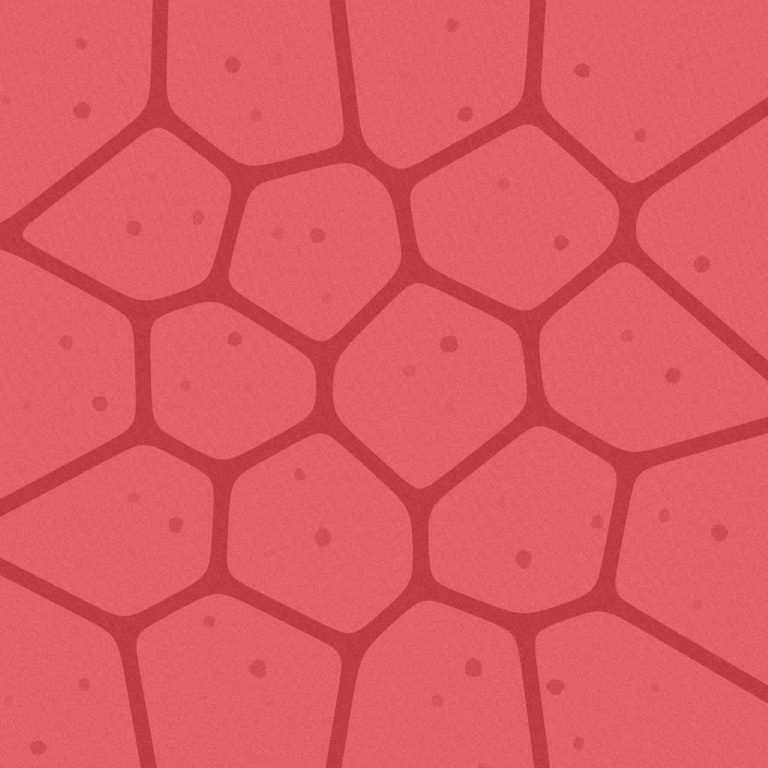
Write a Shadertoy shader that draws this pattern.

```glsl
// Rounded tissue-like cells split by dark walls, with faint oval spots and grain.
// A staggered, jittered grid of sites gives a Voronoi layout; the distances to
// its edges are blended with a soft minimum so that the corners become round.

const vec3 CELL_COLOR = vec3(0.890, 0.372, 0.412);
const vec3 WALL_COLOR = vec3(0.745, 0.235, 0.278);
const vec3 SPOT_COLOR = vec3(0.795, 0.285, 0.330);
const ivec2 GRID = ivec2(4, 5);
const int SITE_COUNT = GRID.x * GRID.y;
const int SPOTS_PER_CELL = 3;
const float HALF_WALL = 0.0102;
const float ROUNDING = 0.0085;
const float GRAIN_SCALE = 512.0;

float hash(vec2 p) {
    return fract(sin(dot(p, vec2(12.9898, 78.233))) * 43758.5453);
}

vec2 hash2(vec2 p) {
    return vec2(hash(p), hash(p + 37.3));
}

float valueNoise(vec2 p) {
    vec2 i = floor(p), f = fract(p);
    f = f * f * (3.0 - 2.0 * f);
    return mix(mix(hash(i), hash(i + vec2(1, 0)), f.x),
               mix(hash(i + vec2(0, 1)), hash(i + vec2(1, 1)), f.x), f.y);
}

// Centre of one cell: alternate rows are shifted sideways, then jittered
vec2 sitePosition(int index) {
    vec2 cell = vec2(index % GRID.x, index / GRID.x);
    float stagger = mod(cell.y, 2.0) < 0.5 ? -0.21 : 0.21;
    vec2 jitter = (hash2(cell + 4.7) - 0.5) * vec2(0.32, 0.38);
    return (cell + 0.5 + vec2(stagger, 0.0) + jitter) / vec2(GRID);
}

int nearestSite(vec2 p) {
    int nearest = 0;
    float best = 1e5;
    for (int i = 0; i < SITE_COUNT; i++) {
        float d = distance(p, sitePosition(i));
        if (d < best) {
            best = d;
            nearest = i;
        }
    }
    return nearest;
}

// Soft minimum of the distances to all borders of the given cell
float borderDistance(vec2 p, int own, float rounding) {
    vec2 a = sitePosition(own);
    float sum = 0.0;
    for (int i = 0; i < SITE_COUNT; i++) {
        if (i == own) continue;
        vec2 b = sitePosition(i);
        float d = dot(p - 0.5 * (a + b), normalize(a - b));
        sum += exp(-d / rounding);
    }
    return -rounding * log(sum);
}

// Coverage of the faint oval spots, spread around the cell centre
float spotCoverage(vec2 p, int cell, float blur) {
    vec2 center = sitePosition(cell);
    float turn = hash(vec2(cell, 8.1));
    float coverage = 0.0;
    for (int i = 0; i < SPOTS_PER_CELL; i++) {
        vec2 seed = vec2(cell, i) + 2.6;
        vec2 rnd = hash2(seed);
        float angle = 6.2832 * (turn + (float(i) + 0.5 * rnd.x) / float(SPOTS_PER_CELL));
        vec2 q = p - center - mix(0.03, 0.075, rnd.y) * vec2(cos(angle), sin(angle));
        q.y *= mix(0.8, 1.1, hash(seed + 5.9));
        float radius = mix(0.0105, 0.0055, float(i) / 2.0) + 0.002 * (rnd.x - 0.5);
        float wobble = 0.003 * (valueNoise(p * 130.0) - 0.5);
        float strength = mix(0.85, 0.25, float(i) / 2.0) + 0.25 * (rnd.y - 0.5);
        float shape = 1.0 - smoothstep(-blur, blur, length(q) + wobble - radius);
        coverage = max(coverage, shape * strength);
    }
    return coverage;
}

void mainImage(out vec4 fragColor, in vec2 fragCoord) {
    vec2 uv = fragCoord / iResolution.xy;
    float pixel = 1.0 / min(iResolution.x, iResolution.y);

    // Cells, spots and walls
    int cell = nearestSite(uv);
    float border = borderDistance(uv, cell, ROUNDING) - HALF_WALL;
    float inside = smoothstep(-0.8 * pixel, 0.8 * pixel, border);
    float spots = spotCoverage(uv, cell, 0.0006 + 0.5 * pixel);
    spots *= smoothstep(0.0, 0.008, border);
    vec3 color = mix(CELL_COLOR, SPOT_COLOR, spots);
    color = mix(WALL_COLOR, color, inside);

    // Fine grain over a very weak mottling
    vec2 grainCell = floor(uv * GRAIN_SCALE);
    float grain = hash(grainCell) + hash(grainCell + 0.37) - 1.0;
    float mottle = valueNoise(uv * 90.0) - 0.5;
    color += 0.032 * grain + 0.008 * mottle;

    fragColor = vec4(clamp(color, 0.0, 1.0), 1.0);
}
```
